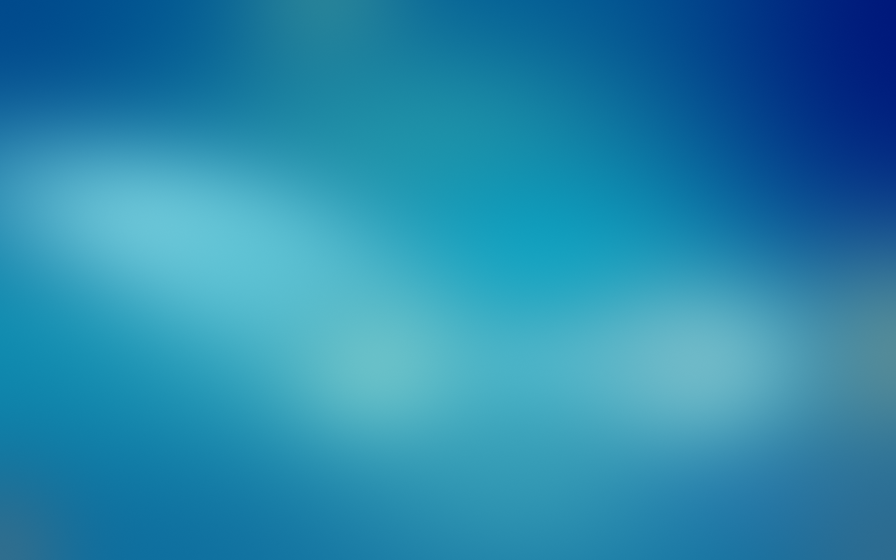
Write a WebGL 2 fragment shader that draws this background.

```glsl
#version 300 es
precision highp float;
// Soft blurred backdrop of blue, teal and aqua light.
// A vertical three-stop gradient is overlaid with wide Gaussian glows,
// each an optionally tilted ellipse that pulls the colour to its own tint.

#define ASPECT 1.6
#define DITHER 0.004
#define SKY  vec3(0.00, 0.36, 0.58)
#define SEA  vec3(0.05, 0.55, 0.69)
#define DEEP vec3(0.05, 0.43, 0.62)

uniform vec2 u_resolution;
out vec4 fragColor;

float hash(vec2 p) {
    vec3 q = fract(p.xyx * 0.1031);
    q += dot(q, q.yzx + 33.33);
    return fract((q.x + q.y) * q.z);
}

// Blends an elliptical Gaussian into the colour; tint.a is its strength.
void glow(inout vec3 color, vec2 offset, vec2 radii, float tilt, vec4 tint) {
    float c = cos(tilt), s = sin(tilt);
    vec2 d = vec2(c * offset.x + s * offset.y, c * offset.y - s * offset.x) / radii;
    color = mix(color, tint.rgb, tint.a * exp(-dot(d, d)));
}

void main() {
    vec2 uv = gl_FragCoord.xy / u_resolution;
    vec2 p = uv * vec2(ASPECT, 1.0);

    // Vertical base gradient
    vec3 color = mix(DEEP, SEA, smoothstep(0.0, 0.45, p.y));
    color = mix(color, SKY, smoothstep(0.4, 0.95, p.y));

    // Dark upper corners
    glow(color, p - vec2(1.65, 1.00), vec2(0.42, 0.60), 0.0, vec4(0.00, 0.09, 0.48, 1.00));
    glow(color, p - vec2(0.00, 1.00), vec2(0.30, 0.35), 0.0, vec4(0.00, 0.27, 0.54, 0.80));

    // Teal haze falling from the top edge
    glow(color, p - vec2(0.58, 1.02), vec2(0.16, 0.20), 0.0, vec4(0.18, 0.52, 0.59, 0.85));
    glow(color, p - vec2(0.75, 0.74), vec2(0.38, 0.22), 0.0, vec4(0.14, 0.58, 0.65, 0.85));

    // Clear cyan centre and the paler pool below it
    glow(color, p - vec2(0.95, 0.50), vec2(0.30, 0.20), 0.0, vec4(0.00, 0.64, 0.77, 0.85));
    glow(color, p - vec2(0.93, 0.20), vec2(0.38, 0.28), 0.0, vec4(0.25, 0.65, 0.73, 0.75));
    glow(color, p - vec2(1.00, 0.35), vec2(0.30, 0.10), 0.0, vec4(0.30, 0.72, 0.80, 0.70));

    // Bright left bank, sloping down towards the middle
    glow(color, p - vec2(0.50, 0.42), vec2(0.30, 0.20), 0.0, vec4(0.25, 0.68, 0.76, 0.60));
    glow(color, p - vec2(0.30, 0.59), vec2(0.36, 0.15), -0.25, vec4(0.44, 0.78, 0.85, 0.95));
    glow(color, p - vec2(0.45, 0.53), vec2(0.20, 0.13), -0.25, vec4(0.36, 0.78, 0.84, 0.50));
    glow(color, p - vec2(0.675, 0.35), vec2(0.17, 0.14), 0.0, vec4(0.44, 0.77, 0.79, 0.85));

    // Lower right blue, warm grey edge and pale right light
    glow(color, p - vec2(1.40, 0.12), vec2(0.25, 0.12), 0.0, vec4(0.13, 0.46, 0.68, 0.60));
    glow(color, p - vec2(1.62, 0.36), vec2(0.20, 0.20), 0.0, vec4(0.34, 0.54, 0.58, 0.95));
    glow(color, p - vec2(1.25, 0.35), vec2(0.22, 0.16), 0.0, vec4(0.46, 0.74, 0.79, 0.90));

    // Muted lower corners
    glow(color, p - vec2(1.62, 0.00), vec2(0.22, 0.22), 0.0, vec4(0.20, 0.42, 0.55, 0.80));
    glow(color, p - vec2(0.00, 0.00), vec2(0.13, 0.15), 0.0, vec4(0.20, 0.43, 0.55, 0.90));

    // Fine dither against banding
    color += (hash(gl_FragCoord.xy) - 0.5) * DITHER;
    fragColor = vec4(color, 1.0);
}
```
